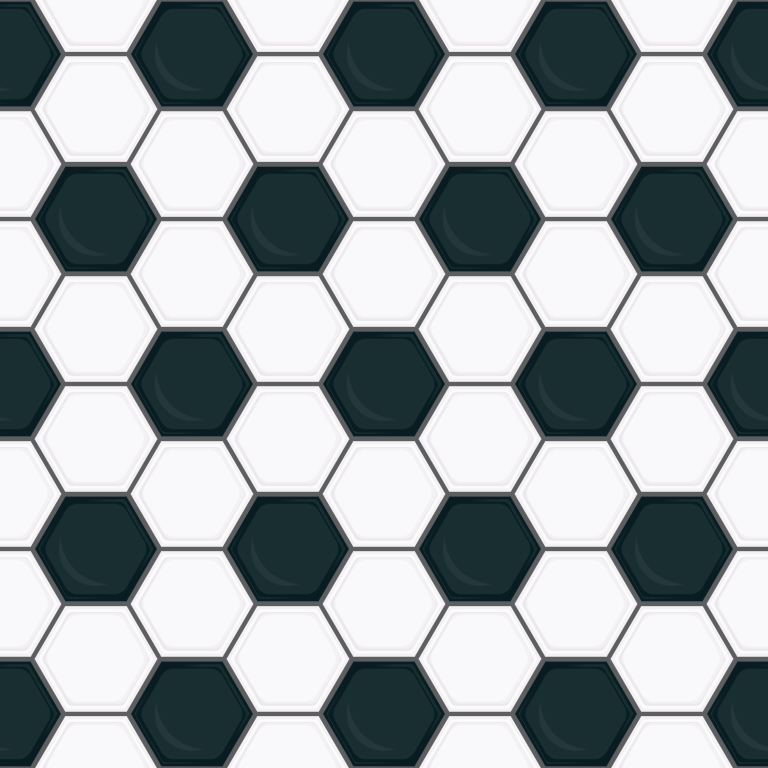
This pattern is drawn by a WebGL 2 fragment shader. Its source:

```glsl
#version 300 es
precision highp float;

uniform vec2 u_resolution;
out vec4 fragColor;

// Layout, as fractions of the canvas
const vec2 TILE_PITCH = vec2(0.125, 0.1432);   // column step, tile height
const float SQRT3 = 1.7320508;

// Sizes in units of tile height
const float GROUT_HALF_DARK = 0.024;
const float GROUT_HALF_WHITE = 0.020;
const float FACE_APOTHEM = 0.412;
const float FACE_ROUNDING = 0.13;
const float BEVEL_OUTER = 0.452;
const float BEVEL_INNER = 0.434;
const vec2 BEVEL_SHIFT = vec2(0.008, 0.006);
const float GLOSS_RADIUS = 0.335;
const float GLOSS_CUT_RADIUS = 0.450;
const vec2 GLOSS_CUT_SHIFT = vec2(0.130, 0.130);

const vec3 GROUT = vec3(0.36, 0.37, 0.38);
const vec3 DARK_RIM = vec3(0.03, 0.11, 0.13);
const vec3 DARK_BEVEL = vec3(0.09, 0.18, 0.19);
const vec3 DARK_FACE = vec3(0.10, 0.18, 0.19);
const vec3 DARK_GLOSS = vec3(0.15, 0.23, 0.24);
const vec3 WHITE_RIM = vec3(0.955, 0.945, 0.955);
const vec3 WHITE_BEVEL = vec3(0.985, 0.98, 0.99);
const vec3 WHITE_SHADE = vec3(0.925, 0.910, 0.925);
const vec3 WHITE_FACE = vec3(0.976, 0.974, 0.982);

// Signed distance to a flat-topped hexagon with rounded corners
float hexDistance(vec2 p, float apothem, float rounding) {
    const vec2 k = vec2(-0.8660254, 0.5);
    float r = apothem - rounding;
    p = abs(p);
    p -= 2.0 * min(dot(k, p), 0.0) * k;
    p -= vec2(clamp(p.x, -r / SQRT3, r / SQRT3), r);
    return length(p) * sign(p.y) - rounding;
}

// Coverage of the inside of a distance field
float fill(float d, float aa) {
    return smoothstep(0.5 * aa, -0.5 * aa, d);
}

// Offset from the centre of the nearest tile
vec2 tileOffset(vec2 p) {
    vec2 period = vec2(SQRT3, 1.0);
    vec2 a = mod(p + 0.5 * period, period) - 0.5 * period;
    vec2 b = mod(p, period) - 0.5 * period;
    return dot(a, a) < dot(b, b) ? a : b;
}

vec3 darkTile(vec2 p, float aa) {
    // Thin bevel glints at upper right and lower left
    float ring = max(hexDistance(p, BEVEL_OUTER, 0.02),
                     -hexDistance(p + BEVEL_SHIFT, BEVEL_INNER, 0.05));
    float facing = abs(dot(normalize(p + 1e-5), vec2(0.8, 0.6)));
    vec3 color = mix(DARK_RIM, DARK_BEVEL, fill(ring, aa) * smoothstep(0.3, 0.9, facing));

    color = mix(color, DARK_FACE, fill(hexDistance(p, FACE_APOTHEM, FACE_ROUNDING), aa));

    // Crescent reflection
    float crescent = max(length(p) - GLOSS_RADIUS,
                         GLOSS_CUT_RADIUS - length(p - GLOSS_CUT_SHIFT));
    return mix(color, DARK_GLOSS, 0.8 * fill(crescent, aa));
}

vec3 whiteTile(vec2 p, float aa) {
    // Pale bevel, then an uneven shaded band around the face
    vec3 color = mix(WHITE_RIM, WHITE_BEVEL, fill(hexDistance(p, BEVEL_OUTER, 0.02), aa));
    color = mix(color, WHITE_SHADE, fill(hexDistance(p, BEVEL_INNER - 0.008, 0.06), aa));
    color = mix(color, WHITE_RIM, fill(hexDistance(p - BEVEL_SHIFT, FACE_APOTHEM, 0.09), aa));
    float face = hexDistance(p + BEVEL_SHIFT * vec2(0.5, -1.0), FACE_APOTHEM - 0.018, FACE_ROUNDING);
    return mix(color, WHITE_FACE, fill(face, aa));
}

void main() {
    vec2 tileSize = vec2(TILE_PITCH.x * 2.0 / SQRT3, TILE_PITCH.y);
    vec2 p = (gl_FragCoord.xy / u_resolution - 0.5) / tileSize;
    float aa = 1.4 / (min(u_resolution.x, u_resolution.y) * TILE_PITCH.y);

    vec2 local = tileOffset(p);
    float halfRow = floor((p.y - local.y) * 2.0 + 0.5);

    // Every third half-row holds the dark tiles
    bool isDark = mod(halfRow + 0.5, 3.0) < 1.0;
    vec3 tile = isDark ? darkTile(local, aa) : whiteTile(local, aa);

    float groutHalf = isDark ? GROUT_HALF_DARK : GROUT_HALF_WHITE;
    float inside = fill(hexDistance(local, 0.5 - groutHalf, 0.0), aa);
    fragColor = vec4(mix(GROUT, tile, inside), 1.0);
}
```
